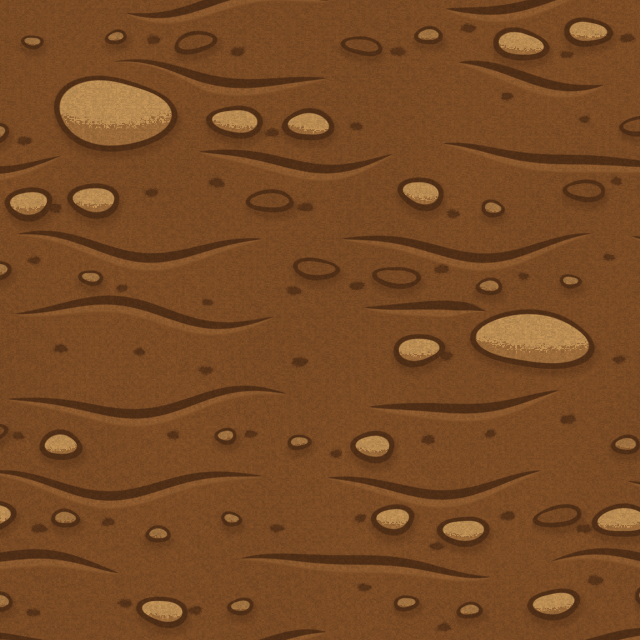
Give the GLSL for this texture, as a WebGL 1 fragment shader.

```glsl
precision highp float;
// Cartoon soil: grainy brown ground with tapered wavy ridges, outlined stones and specks.
// Ridges are pieces of one wave per row; stones and specks are scattered on a jittered
// grid that follows the middle between neighbouring waves, so they stay clear of them.
uniform vec2 u_resolution;

const vec3 GROUND = vec3(0.475, 0.29, 0.14);
const vec3 SHADOW = vec3(0.38, 0.225, 0.105);
const vec3 OUTLINE = vec3(0.31, 0.18, 0.085);
const vec3 RIDGE_LIGHT = vec3(0.56, 0.36, 0.185);
const vec3 STONE_LIGHT = vec3(0.72, 0.54, 0.315);
const vec3 STONE_SHADE = vec3(0.60, 0.41, 0.22);
const float ROWS = 8.0;
const float COLUMNS = 8.0;
const float TAU = 6.2831853;

float hash(vec2 p) { return fract(sin(dot(p, vec2(127.1, 311.7))) * 43758.5453); }
float cover(float d, float aa) { return 1.0 - smoothstep(-aa, aa, d); }
vec2 largeCentre(float i) { return vec2(0.177 + 0.656 * i, 0.822 - 0.353 * i); }
vec2 largeSize(float i) { return vec2(0.093, 0.060 - 0.013 * i); }

float noise(vec2 p) {
  vec2 i = floor(p), f = fract(p);
  f = f * f * (3.0 - 2.0 * f);
  float low = mix(hash(i), hash(i + vec2(1.0, 0.0)), f.x);
  float high = mix(hash(i + vec2(0.0, 1.0)), hash(i + 1.0), f.x);
  return mix(low, high, f.y);
}

// Height of the wave that belongs to a row
float waveHeight(float x, float row) {
  float a = hash(vec2(row, 3.7)), b = hash(vec2(row, 8.2));
  float swell = 0.015 * sin(13.0 * x + TAU * a) + 0.007 * sin(23.0 * x + TAU * b);
  return (row + 0.2 * (a - 0.5)) / ROWS + swell;
}

float middleHeight(float x, float row) {
  return 0.5 * (waveHeight(x, row) + waveHeight(x, row + 1.0));
}

// Relative distance to the closest large stone, where 1 is its edge
float largeClearance(vec2 p) {
  return min(length((p - largeCentre(0.0)) / largeSize(0.0)),
             length((p - largeCentre(1.0)) / largeSize(1.0)));
}

// Approximate distance to an ellipse with a wobbly edge
float stoneDistance(vec2 q, vec2 size, vec2 seed) {
  float angle = atan(q.y / size.y, q.x / size.x + 1e-5);
  float wobble = 1.0 + 0.06 * sin(2.0 * angle + TAU * hash(seed + 1.3))
                     + 0.05 * sin(3.0 * angle + TAU * hash(seed + 2.9));
  float k = length(q / size) / wobble;
  return k * (k - 1.0) * wobble / max(length(q / (size * size)), 1e-3);
}

// Soft contact shadow, dark rim and a fill with a stippled lower shade
vec3 paintStone(vec3 color, vec2 q, vec2 size, vec2 seed, float tone, float grain, float aa) {
  float tilt = 0.3 * (hash(seed + 4.1) - 0.5);
  q = mat2(cos(tilt), -sin(tilt), sin(tilt), cos(tilt)) * q;
  float rim = min(0.0085, 0.28 * size.y + 0.002);
  float inner = stoneDistance(q - vec2(0.0, 0.0012), size, seed) + rim;
  float contact = stoneDistance(q + vec2(-0.002, 0.008), size, seed);
  vec2 unit = q / size;
  float lit = smoothstep(-0.08, 0.08, unit.y + 0.3 - 0.3 * unit.x * unit.x + 0.2 * grain);
  vec3 fill = mix(GROUND * 0.97, mix(STONE_SHADE, STONE_LIGHT, lit), tone);
  color = mix(color, SHADOW, 0.6 * (1.0 - smoothstep(-0.004, 0.011, contact)));
  color = mix(color, OUTLINE, cover(stoneDistance(q, size, seed), aa));
  return mix(color, fill, cover(inner, aa));
}

// One tapered dark stroke with a soft light band below it
vec3 paintRidge(vec3 color, vec2 p, float row, float grain, float aa) {
  float across = p.x * 2.0 + hash(vec2(row, 5.1));
  vec2 seed = vec2(floor(across), row);
  float halfLength = mix(0.22, 0.47, hash(seed + 0.7));
  float centre = 0.5 + (0.49 - halfLength) * (2.0 * hash(seed + 6.3) - 1.0);
  float along = (fract(across) - centre) / halfLength;
  float taper = pow(max(1.0 - along * along, 0.0), 0.8) * smoothstep(1.15, 1.7, largeClearance(p));
  float rise = p.y - waveHeight(p.x, row);
  float thickness = 0.0075 * taper, present = smoothstep(0.0, 0.12, taper);
  float band = abs(rise + 1.6 * thickness) - thickness + 0.0015 * grain;
  color = mix(color, RIDGE_LIGHT, 0.75 * present * cover(band, aa + 0.001));
  return mix(color, OUTLINE, present * cover(abs(rise) - thickness, aa));
}

// A speck and perhaps a small, medium or hollow stone from one grid cell
vec3 paintCell(vec3 color, vec2 p, vec2 cell, float shift, float grain, float aa) {
  float kind = hash(cell + 11.3), vary = hash(cell + 17.9);
  vec2 jitter = vec2(hash(cell + 23.1), hash(cell + 29.7)) - 0.5;
  float x = (cell.x + 0.3 * jitter.y - shift) / COLUMNS;
  vec2 centre = vec2(x, middleHeight(x, cell.y) + 0.055 * jitter.x);
  if (hash(cell + 31.7) < 0.75 && largeClearance(centre) > 1.3) {
    float d = stoneDistance(p - centre, mix(vec2(0.008, 0.005), vec2(0.012, 0.007), vary), cell);
    color = mix(color, SHADOW, 0.4 * cover(d - 0.002, 0.003));
    color = mix(color, OUTLINE, 0.8 * cover(d + 0.001 * grain, aa + 0.0006));
  }
  x = (cell.x + 0.5 + 0.25 * jitter.x - shift) / COLUMNS;
  centre = vec2(x, middleHeight(x, cell.y) + 0.02 * jitter.y);
  if (kind > 0.64 || largeClearance(centre) < 1.6) return color;
  vec2 size = mix(vec2(0.016, 0.011), vec2(0.023, 0.016), vary);
  if (kind < 0.18) size = mix(vec2(0.031, 0.022), vec2(0.047, 0.028), vary);
  if (kind > 0.5) size = mix(vec2(0.029, 0.015), vec2(0.039, 0.018), vary);
  float tone = kind < 0.18 ? 1.0 : (kind > 0.5 ? 0.0 : 0.6);
  return paintStone(color, p - centre, size, cell, tone, grain, aa);
}

void main() {
  float extent = min(u_resolution.x, u_resolution.y), aa = 0.9 / extent;
  vec2 p = gl_FragCoord.xy / extent;
  float grain = hash(floor(p * 512.0)) + noise(p * 300.0) - 1.0;
  vec3 color = GROUND * (0.98 + 0.04 * noise(p * 7.0));
  for (int j = -1; j <= 1; j++)
    color = paintRidge(color, p, floor(p.y * ROWS + 0.5) + float(j), grain, aa);
  for (int j = -1; j <= 1; j++) {
    float row = floor(p.y * ROWS) + float(j), shift = hash(vec2(row, 41.3));
    for (int i = -1; i <= 1; i++)
      color = paintCell(color, p, vec2(floor(p.x * COLUMNS + shift) + float(i), row), shift, grain, aa);
  }
  for (int i = 0; i < 2; i++) {
    float n = float(i);
    color = paintStone(color, p - largeCentre(n), largeSize(n), vec2(n, 53.0), 1.0, grain, aa);
  }
  gl_FragColor = vec4(color * (1.0 + 0.1 * grain), 1.0);
}
```
